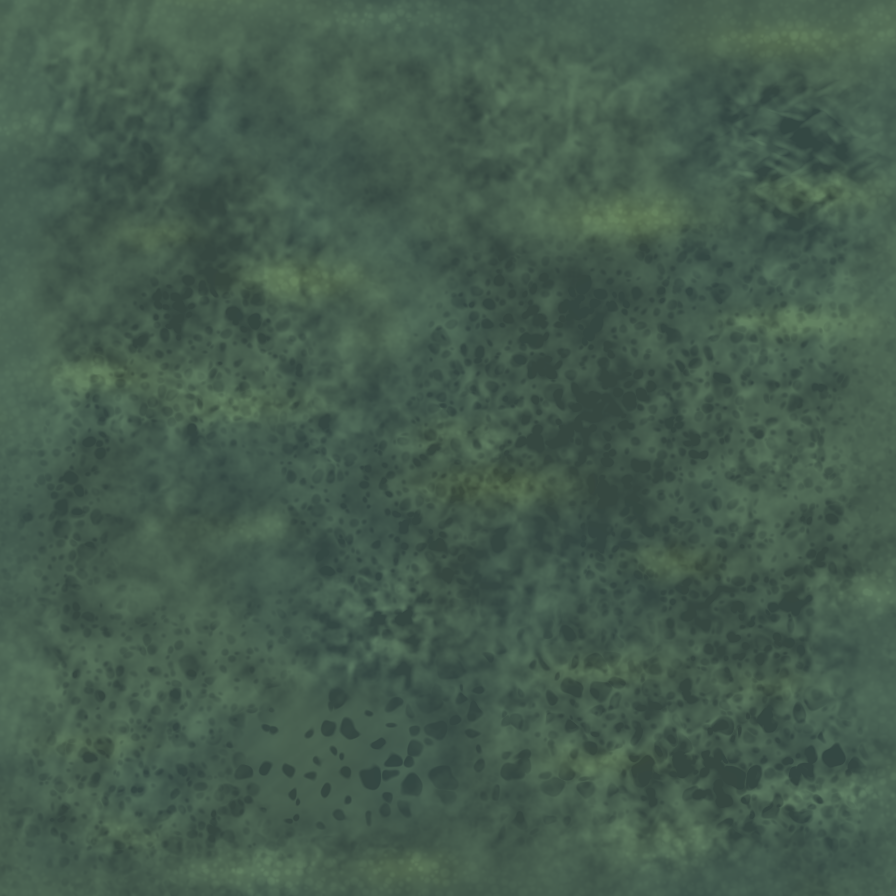
Write a Shadertoy shader that draws this texture.

```glsl
// Draws a mossy green painted ground with pale horizontal dabs, dark blots and faint grass strokes.

// Palette
const vec3 DARK_MOSS   = vec3(0.240, 0.320, 0.280);
const vec3 PALE_MOSS   = vec3(0.340, 0.450, 0.360);
const vec3 YELLOW_TINT = vec3(0.028, 0.022, -0.022);
const vec3 BLUE_TINT   = vec3(-0.005, 0.000, 0.008);

// Tone: 0 is DARK_MOSS, 1 is PALE_MOSS
const float BASE_TONE   = 0.32;
const float BROAD_GAIN  = 0.95;
const float MOTTLE_GAIN = 1.25;
const float GRAIN_GAIN  = 0.75;
const float DAB_GAIN    = 0.80;
const float BLOT_GAIN   = 0.70;
const float SPECK_GAIN  = 0.42;
const float STROKE_GAIN = 0.50;
const float BORDER_LIFT = 0.18;

// Feature frequencies, in repeats per canvas
const vec2  BROAD_FREQ  = vec2(4.5, 9.0);
const vec2  DAB_GRID    = vec2(5.0, 10.0);
const float MOTTLE_FREQ = 36.0;
const float GRAIN_FREQ  = 105.0;
const float BLOT_FREQ   = 40.0;
const float SPECK_FREQ  = 78.0;
const float SCALE_FREQ  = 95.0;

vec2 hash2(vec2 p) {
    vec3 q = fract(p.xyx * vec3(0.1031, 0.1030, 0.0973));
    q += dot(q, q.yzx + 33.33);
    return fract((q.xx + q.yz) * q.zy);
}

float noise(vec2 p) {
    vec2 i = floor(p), f = fract(p);
    f = f * f * (3.0 - 2.0 * f);
    float low  = mix(hash2(i).x, hash2(i + vec2(1, 0)).x, f.x);
    float high = mix(hash2(i + vec2(0, 1)).x, hash2(i + vec2(1, 1)).x, f.x);
    return mix(low, high, f.y);
}

float fbm(vec2 p) {
    float sum = 0.0, weight = 0.533;
    for (int k = 0; k < 4; k++) {
        sum += weight * noise(p);
        p = mat2(0.96, 0.28, -0.28, 0.96) * p * 2.0 + 17.3;
        weight *= 0.5;
    }
    return sum;
}

// Soft elliptical mask, 1 in the middle
float patchMask(vec2 p, vec2 centre, vec2 size) {
    return 1.0 - smoothstep(0.5, 1.2, length((p - centre) / size));
}

// Scattered round spots in jittered cells; share is the portion of filled cells
float spots(vec2 p, float share, float softness) {
    vec2 cell = floor(p);
    float cover = 0.0;
    for (int y = -1; y <= 1; y++)
    for (int x = -1; x <= 1; x++) {
        vec2 id = cell + vec2(x, y);
        vec2 rnd = hash2(id + 71.0);
        float radius = mix(0.16, 0.50, rnd.x * rnd.x);
        float d = length(p - id - 0.1 - 0.8 * hash2(id)) - radius;
        cover = max(cover, step(rnd.y, share) * (1.0 - smoothstep(-softness, softness, d)));
    }
    return cover;
}

// Horizontal dabs: x is strength, y is strength weighted by yellowness
vec2 dabs(vec2 p) {
    vec2 cell = floor(p * DAB_GRID), sum = vec2(0.0);
    for (int y = -1; y <= 1; y++)
    for (int x = -1; x <= 1; x++) {
        vec2 id = cell + vec2(x, y);
        vec2 kind = hash2(id + 211.0), shape = hash2(id + 307.0);
        vec2 centre = (id + 0.1 + 0.8 * hash2(id + 113.0)) / DAB_GRID;
        vec2 q = (p - centre) / mix(vec2(0.045, 0.013), vec2(0.080, 0.024), shape);
        float strength = step(kind.x, 0.55) * mix(0.45, 1.0, shape.y) * exp(-dot(q, q));
        sum += strength * vec2(1.0, kind.y);
    }
    return sum;
}

// Thin strokes along the given angle, centred on zero
float strokes(vec2 p, float angle, vec2 freq) {
    float c = cos(angle), s = sin(angle);
    vec2 q = mat2(c, -s, s, c) * (p + 0.012 * noise(p * 18.0));
    return noise(q * freq) - 0.5;
}

void mainImage(out vec4 fragColor, in vec2 fragCoord) {
    vec2 uv = fragCoord / iResolution.xy;
    vec2 ragged = vec2(noise(uv * 65.0), noise(uv * 65.0 + 40.0)) - 0.5;
    vec2 edge = min(uv, 1.0 - uv);
    float border = 1.0 - smoothstep(0.01, 0.08, min(edge.x, edge.y) + 0.04 * (noise(uv * 9.0) - 0.5));
    float detail = 1.0 - 0.65 * border;

    // Areas with their own treatment
    float clearing = patchMask(uv + ragged * 0.03, vec2(0.37, 0.15), vec2(0.15, 0.09));
    float blotArea = max(clearing, patchMask(uv, vec2(0.86, 0.15), vec2(0.14, 0.09)));
    blotArea = max(blotArea, 0.7 * patchMask(uv, vec2(0.62, 0.19), vec2(0.16, 0.13)));
    float lichen = patchMask(uv, vec2(0.43, 0.31), vec2(0.09, 0.07));
    float flicks = patchMask(uv, vec2(0.89, 0.83), vec2(0.11, 0.10));
    float grass = max(patchMask(uv, vec2(0.09, 0.15), vec2(0.14)), patchMask(uv, vec2(0.12, 0.93), vec2(0.17, 0.12)));

    // Broad bands, then mottling and fine grain
    float tone = BASE_TONE + BROAD_GAIN * (fbm(uv * BROAD_FREQ + 5.0) - 0.5);
    tone = mix(tone, 0.45, 0.75 * clearing);
    float mottle = fbm(uv * MOTTLE_FREQ + 60.0) - 0.5;
    float grain = noise(uv * GRAIN_FREQ + ragged) - 0.5;
    float texture_ = MOTTLE_GAIN * mottle + GRAIN_GAIN * grain * smoothstep(0.2, 0.7, fbm(uv * 7.0 + 44.0));
    tone += texture_ * detail * (1.0 - 0.75 * clearing) * (1.0 + 0.9 * lichen);
    tone += BORDER_LIFT * border + 0.12 * lichen;

    // Pale dabs with a scaly grain
    vec2 dab = dabs(uv + ragged * vec2(0.016, 0.010));
    float scales = spots(uv * SCALE_FREQ + 9.0, 0.9, 0.2);
    tone += DAB_GAIN * dab.x * (0.75 + 0.40 * scales + 0.8 * mottle);
    tone += 0.12 * (scales - 0.5) * border;

    // Directional strokes
    vec2 grassFreq = vec2(22.0, 120.0), flickFreq = vec2(42.0, 150.0);
    tone += STROKE_GAIN * (0.4 * detail * strokes(uv, 0.7, grassFreq) + grass * strokes(uv, 1.25, grassFreq));
    float crossed = max(strokes(uv, 0.55, flickFreq), strokes(uv + 0.37, -0.45, flickFreq));
    tone += 1.3 * flicks * (crossed - 0.08);

    // Dark specks and larger blots
    float speckArea = smoothstep(0.32, 0.56, fbm(uv * 5.0 + 90.0)) * (1.0 - smoothstep(0.62, 0.88, uv.y));
    float specks = spots(uv * SPECK_FREQ + ragged * 0.5, 0.75, 0.16);
    float blots = spots(uv * BLOT_FREQ + ragged * 0.55, 0.85, 0.08);
    float softBlots = spots(uv * BLOT_FREQ * 1.2 + 130.0 + ragged * 0.35, 0.40, 0.12);
    tone -= SPECK_GAIN * specks * detail * max(speckArea, 0.25) * (1.0 - clearing);
    tone -= detail * BLOT_GAIN * max(blots * blotArea, 0.55 * softBlots * speckArea);

    // Colour
    vec3 color = mix(DARK_MOSS, PALE_MOSS, clamp(tone, -0.30, 1.35));
    color += YELLOW_TINT * dab.y + BLUE_TINT * smoothstep(0.4, 0.7, fbm(uv * 6.0 + 31.0));
    fragColor = vec4(color, 1.0);
}
```
